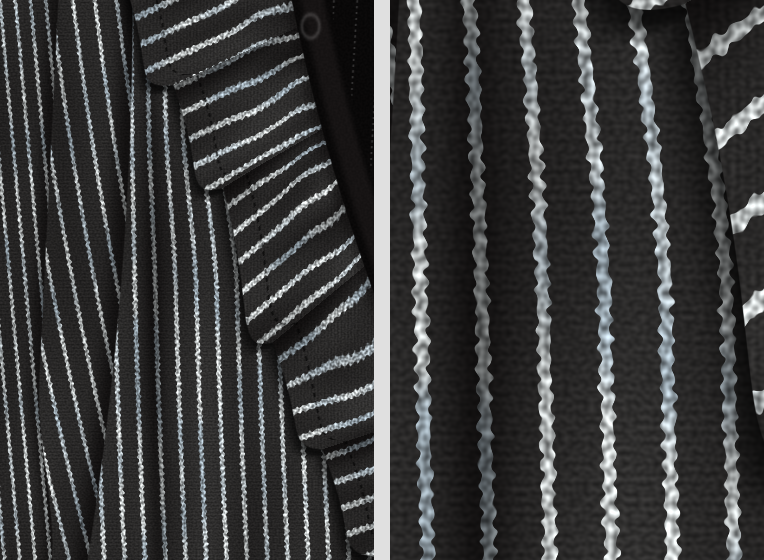
Left: the whole. Right: its middle third, enlarged.
This texture is drawn by a WebGL 2 fragment shader. Its source:

```glsl
#version 300 es
precision highp float;

uniform vec2 u_resolution;
out vec4 fragColor;

#define CANVAS_HEIGHT 7.68
#define CLOTH vec3(0.168, 0.164, 0.162)
#define SHADOW vec3(0.055, 0.048, 0.048)
#define SILVER vec3(0.86, 0.88, 0.88)
#define COOL_SILVER vec3(0.66, 0.72, 0.76)
#define THREAD_HALF 0.029
#define RUFFLE_PITCH 0.341
#define KNIT_ROW 0.046
#define SPARKLE 0.75

const float TAU = 6.2831853;

vec2 hashGradient(vec2 cell) {
  float angle = TAU * fract(sin(dot(cell, vec2(127.1, 311.7))) * 4375.85);
  return vec2(cos(angle), sin(angle));
}

float gradientNoise(vec2 p) {
  vec2 cell = floor(p), f = p - cell;
  vec2 blend = f * f * f * (f * (f * 6.0 - 15.0) + 10.0);
  vec2 e = vec2(0.0, 1.0);
  float low = mix(dot(hashGradient(cell), f),
                  dot(hashGradient(cell + e.yx), f - e.yx), blend.x);
  float high = mix(dot(hashGradient(cell + e.xy), f - e.xy),
                   dot(hashGradient(cell + e.yy), f - e.yy), blend.x);
  return mix(low, high, blend.y);
}

// Signed distance to the nearest line of a repeated set
float repeatLine(float x, float pitch) {
  return (fract(x / pitch + 0.5) - 0.5) * pitch;
}

// Knitted ground with one twisted metallic thread
vec3 stripedCloth(float across, float along, vec2 q, float shade, float halfWidth) {
  float pixel = CANVAS_HEIGHT / u_resolution.y;
  float grain = gradientNoise(q * vec2(34.0, 42.0));
  float rows = sin(TAU * along / KNIT_ROW) * 0.08;
  vec3 ground = mix(SHADOW, CLOTH, clamp(shade, 0.0, 1.25)) * (1.0 + rows + 0.4 * grain);

  float twist = 0.008 * sin(TAU * along / 0.088);
  float ragged = halfWidth * (1.0 + 0.55 * gradientNoise(q * 23.0 + 7.0));
  float thread = 1.0 - smoothstep(-0.75, 0.75, (abs(across + twist) - ragged) / pixel);
  float glint = 0.88 + SPARKLE * gradientNoise(q * vec2(29.0, 25.0) + 31.0);
  float tint = smoothstep(-0.2, 0.4, gradientNoise(q * 1.3 + 4.0));
  vec3 silver = mix(SILVER, COOL_SILVER, tint) * glint * mix(0.42, 1.0, clamp(shade, 0.0, 1.0));
  return mix(ground, silver, thread);
}

// Long folds: three overlapping panels with slanting stripes
vec3 drapedPanels(vec2 q) {
  float x = q.x, y = q.y;
  float firstFold = 0.8 - 0.05 * y + 0.3 * smoothstep(5.2, 7.7, y);
  float secondFold = 1.82 - 0.0105 * y * y;
  float soft = gradientNoise(vec2(x * 1.5, y * 0.35) + 2.3);

  float lineA = repeatLine(x - 0.09 * y, 0.21);
  float shadeA = (0.8 + 0.5 * soft) * mix(0.25, 1.0, smoothstep(0.0, 0.25, firstFold - x));
  vec3 color = stripedCloth(lineA, y, q, shadeA, THREAD_HALF * 0.78);

  float lineB = repeatLine(x - 0.70 - 0.12 * y - 0.009 * y * y, 0.30);
  float shadeB = (0.85 + 0.5 * soft) * mix(0.15, 1.0, smoothstep(0.0, 0.35, secondFold - x));
  vec3 panelB = stripedCloth(lineB, y, q, shadeB, THREAD_HALF * 0.88);

  float pitch = 0.23 + 0.05 * smoothstep(1.4, 4.0, y);
  float lineC = repeatLine(x - 1.80 - 0.0032 * y * y, pitch);
  float valley = exp(-pow((x - 2.02 - 0.02 * y) / 0.13, 2.0));
  float shadeC = 0.92 + 0.6 * soft - 0.5 * valley;
  vec3 panelC = stripedCloth(lineC, y, q, shadeC, THREAD_HALF);

  float pixel = CANVAS_HEIGHT / u_resolution.y;
  color = mix(color, panelB, smoothstep(-pixel, pixel, x - firstFold));
  return mix(color, panelC, smoothstep(-pixel, pixel, x - secondFold));
}

float lobeEnd(float i) {
  return 1.18 + 1.68 * i - 0.22 * sin(2.1 * i);
}

// Returns position down the ruffle, position in its lobe, distance inside its edge
vec3 ruffleCoords(vec2 q) {
  float guess = (q.y + 0.5 * (q.x - 1.9)) / 1.19;
  float slope = 0.47 + 0.28 * smoothstep(2.0, 3.3, guess) - 0.40 * smoothstep(4.6, 5.7, guess);
  float down = q.y + slope * (q.x - 1.9 - 0.38 * guess);
  float lobe = -1.0;
  for (float i = -1.0; i < 5.0; i++) lobe += step(lobeEnd(i), down);
  float top = lobeEnd(lobe - 1.0);
  float t = clamp((down - top) / (lobeEnd(lobe) - top), 0.0, 1.0);
  float edge = mix(1.70 + 0.68 * lobe, 2.0 + 0.70 * lobe, t) + 0.06 * sin(0.5 * TAU * t);
  edge = mix(edge, 2.38 + 0.68 * lobe, pow(t, 14.0));
  return vec3(down, t, q.x - edge);
}

// Gathered frill, darker in the gathers and beneath each lobe
vec3 ruffle(vec2 q, vec3 r, float toSeam) {
  float gathered = 1.0 - smoothstep(0.0, 1.5, toSeam);
  float pleat = gradientNoise(vec2(r.x * 2.4, q.x * 0.7));
  float down = r.x + 0.16 * gathered * gradientNoise(vec2(r.x * 1.8, q.x * 1.6) + 9.0);
  float under = mix(0.1, 1.0, smoothstep(0.0, 0.24, r.y + 0.08 * gathered));
  float shade = (0.88 + (0.6 + 0.7 * gathered) * pleat) * under;
  shade *= mix(0.5, 1.0, smoothstep(0.0, 0.22, toSeam));
  float stitch = exp(-pow((r.z - 0.32) / 0.016, 2.0)) * smoothstep(-0.2, 0.3, sin(TAU * down / 0.1));
  float line = repeatLine(down - 0.53, RUFFLE_PITCH) * 0.88;
  return stripedCloth(line, q.x, q, shade, THREAD_HALF * 1.12) * (1.0 - 0.6 * stitch);
}

// Dark facing beyond the seam, with faint dotted lines and a small hook
vec3 facing(vec2 q, float beyond) {
  float hem = smoothstep(0.05, 0.2, beyond) * (1.0 - smoothstep(0.38, 0.5, beyond));
  vec3 color = SHADOW * (0.65 + 0.95 * hem + 0.4 * gradientNoise(q * 30.0));
  float dots = smoothstep(0.0, 0.7, sin(TAU * q.y / 0.08)) * smoothstep(0.5, 0.55, beyond);
  color += 0.16 * dots * exp(-pow(repeatLine(q.x + 0.06 * q.y - 4.58, 0.32) / 0.014, 2.0));
  float ring = abs(length((q - vec2(4.26, 0.36)) * vec2(1.0, 0.75)) - 0.12);
  return color + 0.13 * exp(-pow(ring / 0.025, 2.0));
}

void main() {
  vec2 q = vec2(gl_FragCoord.x, u_resolution.y - gl_FragCoord.y) * CANVAS_HEIGHT / u_resolution.y;
  float pixel = CANVAS_HEIGHT / u_resolution.y;
  vec3 r = ruffleCoords(q);
  float castShadow = smoothstep(-0.14, 0.12, ruffleCoords(q + vec2(0.06, -0.10)).z);
  float toSeam = 4.0 + 0.2 * q.y + 0.02 * q.y * q.y - q.x;

  vec3 color = drapedPanels(q) * (1.0 - 0.7 * castShadow);
  float cover = smoothstep(-0.8, 0.8, r.z / max(fwidth(r.z), 0.001));
  color = mix(color, ruffle(q, r, toSeam), cover);
  color = mix(color, facing(q, -toSeam), 1.0 - smoothstep(-pixel, pixel, toSeam));
  fragColor = vec4(clamp(color, 0.0, 1.0), 1.0);
}
```
